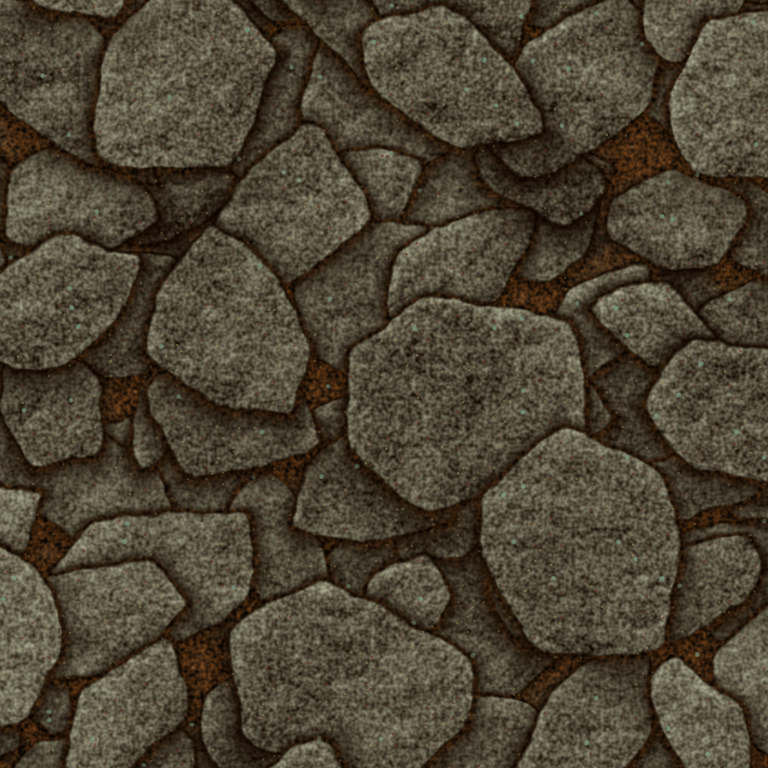
This texture is drawn by a WebGL 2 fragment shader. Its source:

```glsl
#version 300 es
precision highp float;
// Overlapping faceted grey-brown stones with grainy faces and rusty soil in the gaps.

#define CELLS 7.4            // stones across the canvas
#define SIDES 7              // facets around each stone
#define WARP 0.07            // raggedness of the outlines
#define BASE_TONE 0.50       // mean brightness of the faces
#define FACET_LIGHT 0.20     // contrast between facets
#define CREASE_LIGHT 1.0     // contrast of the surface relief
#define GRAIN 0.95           // strength of the fine grain
#define SHADOW 0.86          // darkness below overlapping stones
#define DARK vec3(0.16, 0.123, 0.078)
#define LIGHT vec3(0.55, 0.537, 0.447)
#define RUST vec3(0.31, 0.17, 0.055)

uniform vec2 u_resolution;
out vec4 outColor;

const float TAU = 6.28319;
const vec2 LIGHT_DIR = vec2(-0.4, 0.92);

struct Stone { float dist; vec2 edgeNormal; vec2 slope; float rank; float seed; };

vec2 hash2(vec2 p) {
  vec3 a = fract(p.xyx * vec3(0.1031, 0.1030, 0.0973));
  a += dot(a, a.yzx + 33.33);
  return fract((a.xx + a.yz) * a.zy);
}

float cornerDot(vec2 cell, vec2 offset) {
  float angle = TAU * hash2(cell).x;
  return dot(vec2(cos(angle), sin(angle)), offset);
}

float gradientNoise(vec2 p) {
  vec2 i = floor(p), f = p - i;
  vec2 u = f * f * f * (f * (f * 6.0 - 15.0) + 10.0);
  vec2 e = vec2(1.0, 0.0);
  return mix(mix(cornerDot(i, f), cornerDot(i + e, f - e), u.x),
             mix(cornerDot(i + e.yx, f - e.yx), cornerDot(i + 1.0, f - 1.0), u.x), u.y);
}

// Sum of folded noise, giving sharp creases between rounded patches
float creases(vec2 p) {
  float sum = 0.0, amp = 1.0;
  for (int i = 0; i < 5; i++) {
    sum += amp * abs(gradientNoise(p));
    p = mat2(1.6, 1.2, -1.2, 1.6) * p + 7.3;
    amp *= 0.52;
  }
  return sum;
}

// One stone: a soft-cornered polygon round an ellipse, with sloping facets and a tilted top
Stone stoneAt(vec2 p, vec2 cell) {
  vec2 place = hash2(cell + 11.0), form = hash2(cell + 47.0), order = hash2(cell + 83.0);
  float turn = (form.x - 0.5) * 2.2;
  vec2 along = vec2(cos(turn), sin(turn));
  mat2 frame = mat2(along, vec2(-along.y, along.x));
  vec2 q = (p - cell - 0.5 - (place - 0.5) * 0.7) * frame;
  vec2 radii = mix(0.62, 1.24, form.y) * vec2(1.0, mix(0.48, 0.85, order.x));
  vec2 tilt = (hash2(cell + 131.0) - 0.5) * 0.9;
  float edgeSum = 0.0, topWeight = exp(-40.0 * (0.17 + dot(q, tilt) * 0.3));
  float facetSum = topWeight;
  vec2 edgeNormal = vec2(0.0), slope = tilt * topWeight;
  for (int i = 0; i < SIDES; i++) {
    vec2 vary = hash2(cell * 3.0 + float(i) * 17.0 + 5.0);
    float a = TAU * (float(i) + 0.8 * vary.x) / float(SIDES);
    vec2 rim = vec2(cos(a), sin(a));
    vec2 n = normalize(rim / radii);
    float side = dot(q, n) - dot(n, rim * radii) * mix(0.82, 1.04, vary.y);
    float steep = mix(0.25, 1.5, fract(vary.x * 7.0 + vary.y));
    float edgeWeight = exp(24.0 * side);
    float facetWeight = exp(min(40.0 * side * steep, 60.0));
    edgeSum += edgeWeight;
    edgeNormal += n * edgeWeight;
    facetSum += facetWeight;
    slope += n * steep * facetWeight;
  }
  return Stone(log(edgeSum) / 24.0, frame * edgeNormal / edgeSum,
               frame * slope / facetSum, order.y, place.x);
}

// Scattered mineral flecks: coverage in x, random colour choice in y
vec2 flecks(vec2 p, float density) {
  vec2 cell = floor(p), pick = hash2(cell + 3.0), jitter = hash2(cell + 29.0) - 0.5;
  float d = length(p - cell - 0.5 - jitter * 0.4);
  return vec2(smoothstep(0.34, 0.14, d) * step(pick.x, density), pick.y);
}

void main() {
  vec2 uv = gl_FragCoord.xy / u_resolution.y;
  vec2 p = uv * CELLS;
  p += WARP * vec2(gradientNoise(p * 2.1), gradientNoise(p * 2.1 + 40.0));
  p += 0.4 * WARP * vec2(gradientNoise(p * 7.0 + 9.0), gradientNoise(p * 7.0 + 60.0));

  // Topmost stone at this point
  Stone top = Stone(-1.0, vec2(0.0), vec2(0.0), -1.0, 0.5);
  vec3 edges[25];
  for (int i = 0; i < 25; i++) {
    Stone s = stoneAt(p, floor(p) + vec2(i % 5, i / 5) - 2.0);
    edges[i] = vec3(s.dist, s.edgeNormal.y, s.rank);
    if (s.dist < 0.0 && s.rank > top.rank) top = s;
  }
  // Shadow from the stones lying above it, wider on their lower side
  float shadow = 0.0;
  for (int i = 0; i < 25; i++) {
    float width = mix(0.05, 0.19, 0.5 - 0.5 * edges[i].y);
    if (edges[i].z > top.rank) shadow = max(shadow, exp(-max(edges[i].x, 0.0) / width));
  }
  float inside = -top.dist;
  float lit = mix(1.0 - SHADOW, 1.0, smoothstep(0.0, 0.04, inside)) * (1.0 - SHADOW * shadow);

  // Relief, worn rims, stains and grain
  vec2 s = p * vec2(1.0, 1.25) + top.seed * 50.0;
  float relief = creases(s * 1.3) - creases(s * 1.3 + LIGHT_DIR * 0.07);
  float wear = smoothstep(0.0, 0.05, inside) * smoothstep(0.15, 0.05, inside);
  float vein = smoothstep(0.06, 0.0, abs(gradientNoise(s * 1.1 + 20.0)));
  float stain = gradientNoise(uv * 5.0) + 0.7 * gradientNoise(p * 2.6 + 80.0);
  float grain = 0.5 * gradientNoise(uv * 211.0) + 0.5 * gradientNoise(uv * 127.0 + 31.0)
              + 0.25 * gradientNoise(uv * 53.0 + 70.0);
  float tone = BASE_TONE + 0.16 * (top.seed - 0.5) + FACET_LIGHT * dot(top.slope, LIGHT_DIR);
  tone += CREASE_LIGHT * relief + 0.22 * stain + GRAIN * grain;
  tone += (0.14 * wear + 0.07 * vein) * (0.6 + gradientNoise(p * 5.0));
  tone = (tone + 0.3) * lit - 0.3;
  vec3 color = mix(DARK, LIGHT, clamp(tone, -0.28, 1.25));

  // Rusty soil gathers in the gaps
  float soil = top.rank < 0.0 ? 0.85 : 0.6 * smoothstep(0.55, 0.15, lit);
  vec3 soilColor = RUST * clamp(0.5 + 1.5 * grain + 0.5 * lit, 0.1, 1.6);
  color = mix(color, soilColor, soil * smoothstep(-0.35, 0.25, stain + 0.15));

  // Small red and ochre flecks, and a few larger pale green ones
  vec2 small = flecks(uv * 150.0, 0.06), large = flecks(uv * 83.0 + stain * 0.6, 0.013);
  vec3 fleckColor = mix(vec3(0.40, 0.18, 0.13), vec3(0.56, 0.50, 0.32), step(0.4, small.y));
  color = mix(color, fleckColor, small.x * 0.6 * (0.35 + 0.65 * lit));
  color = mix(color, vec3(0.47, 0.61, 0.51), large.x * 0.75 * (0.4 + 0.6 * lit));
  outColor = vec4(clamp(color, 0.0, 1.0), 1.0);
}
```
